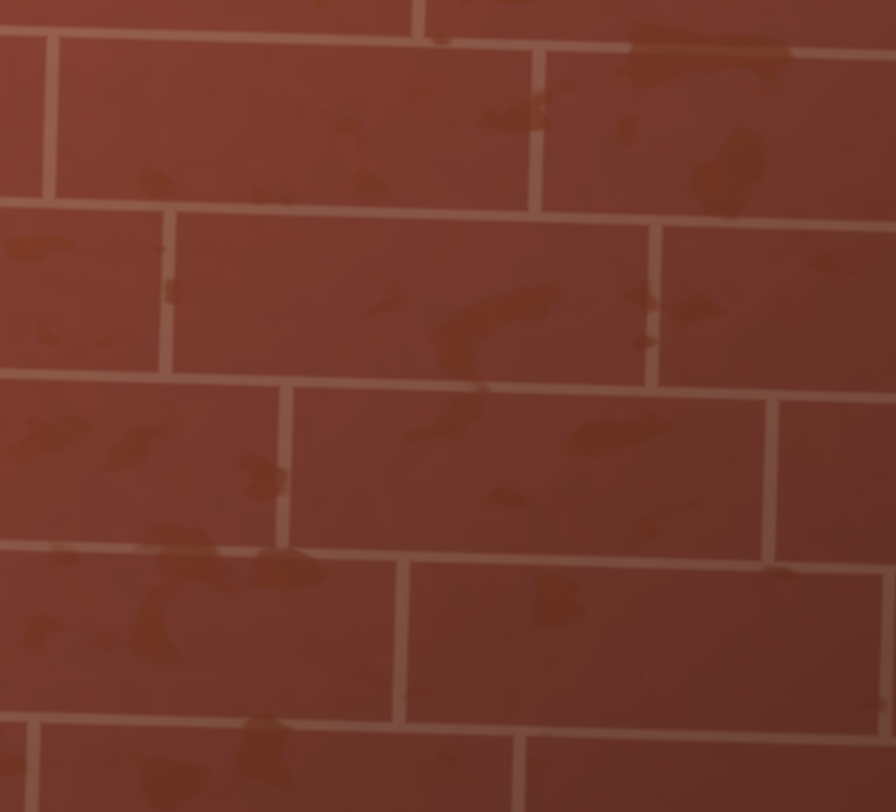
Write a Shadertoy shader that draws this texture.

```glsl
const vec3 BRICK = vec3(0.445, 0.215, 0.168);
const vec3 MORTAR = vec3(0.510, 0.330, 0.268);
const vec3 STAIN = vec3(0.430, 0.198, 0.120);

const vec2 BRICK_SIZE = vec2(0.599, 0.2112);
const vec2 WALL_OFFSET = vec2(0.0668, 0.0374);
const vec2 JOINT_HALF_WIDTH = vec2(0.0083, 0.0062);
const float ROW_SHIFT = 0.25;
const float TILT = 0.028;

vec2 hashGradient(vec2 cell) {
    vec2 q = vec2(dot(cell, vec2(127.1, 311.7)), dot(cell, vec2(269.5, 183.3)));
    return 2.0 * fract(sin(q) * 43758.5) - 1.0;
}

float gradientNoise(vec2 p) {
    vec2 i = floor(p);
    vec2 f = p - i;
    vec2 w = f * f * f * (f * (f * 6.0 - 15.0) + 10.0);
    vec2 e = vec2(0.0, 1.0);
    float low = mix(dot(hashGradient(i), f),
                    dot(hashGradient(i + e.yx), f - e.yx), w.x);
    float high = mix(dot(hashGradient(i + e.xy), f - e.xy),
                     dot(hashGradient(i + e.yy), f - e.yy), w.x);
    return mix(low, high, w.y);
}

float fractalNoise(vec2 p, int octaves) {
    float sum = 0.0;
    float amplitude = 1.0;
    for (int k = 0; k < octaves; k++) {
        sum += amplitude * gradientNoise(p);
        p = p * 2.03 + 17.3;
        amplitude *= 0.45;
    }
    return sum;
}

// Distance to the nearest multiple of the period
float repeatDistance(float x, float period) {
    return abs(fract(x / period + 0.5) - 0.5) * period;
}

float softLine(float d, float halfWidth, float blur) {
    return 1.0 - smoothstep(halfWidth - blur, halfWidth + blur, d);
}

// Mortar coverage; each course is stepped sideways by a fixed share of a brick
float mortarMask(vec2 wall, vec2 size, vec2 halfWidth, float blur) {
    float row = floor(wall.y / size.y);
    float bed = repeatDistance(wall.y, size.y);
    float head = repeatDistance(wall.x - row * ROW_SHIFT * size.x, size.x);
    return max(softLine(bed, halfWidth.y, blur), softLine(head, halfWidth.x, blur));
}

// Blotches gathered in a broad diagonal band
float stainMask(vec2 p, float diagonal) {
    float band = 1.0 - smoothstep(0.05, 0.34, abs(diagonal - 0.45));
    float blotches = fractalNoise(p * vec2(8.5, 12.5) + 4.7, 3);
    float patches = gradientNoise(p * 3.0 + 9.1);
    return smoothstep(0.15, 0.31, blotches + 0.25 * patches + 0.22 * (band - 1.0));
}

void mainImage(out vec4 fragColor, in vec2 fragCoord) {
    // Height is one unit, measured downward from the top edge
    vec2 p = fragCoord / iResolution.y;
    p.y = 1.0 - p.y;
    float aspect = iResolution.x / iResolution.y;
    float diagonal = 0.5 * (p.x / aspect + p.y);

    // Slightly tilted wall
    vec2 wall = p + TILT * vec2(p.y, -p.x) - WALL_OFFSET;
    float blur = max(0.0038, 1.0 / iResolution.y);
    vec2 joint = JOINT_HALF_WIDTH * (1.0 + 0.12 * gradientNoise(p * 7.0));
    float mortar = mortarMask(wall, BRICK_SIZE, joint, blur);

    // Surface and wear
    vec3 color = mix(BRICK, MORTAR, 0.92 * mortar);
    color = mix(color, STAIN, 0.72 * stainMask(p, diagonal));
    color *= 1.0 + 0.025 * fractalNoise(p * 22.0, 2);

    // Light falls off from the upper left to the lower right
    color *= mix(1.18, 0.82, diagonal);
    fragColor = vec4(color, 1.0);
}
```
